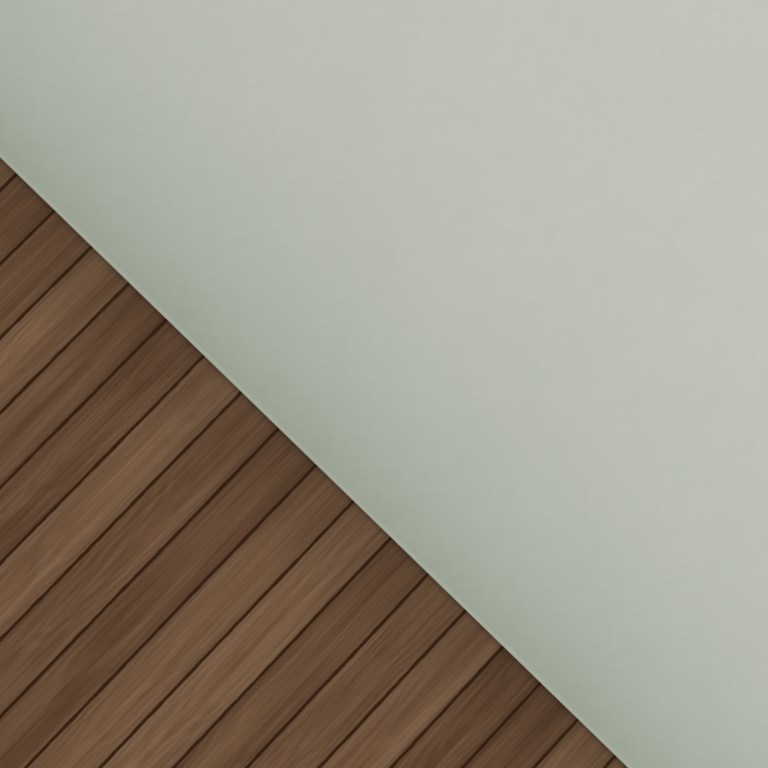
Write a WebGL 1 fragment shader that draws this background.

```glsl
precision highp float;
// A pale grey-green wall above a diagonal floor of brown wooden planks.
// Coordinates are turned to run along the wall's foot and away from it;
// planks repeat along the foot, with stretched noise for the grain.

uniform vec2 u_resolution;

float hash(vec2 p) {
  return fract(sin(dot(p, vec2(127.1, 311.7))) * 43758.5453);
}

float noise(vec2 p) {
  vec2 i = floor(p), f = fract(p);
  f = f * f * (3.0 - 2.0 * f);
  return mix(mix(hash(i), hash(i + vec2(1.0, 0.0)), f.x),
             mix(hash(i + vec2(0.0, 1.0)), hash(i + vec2(1.0, 1.0)), f.x), f.y);
}

float fbm(vec2 p) {
  float sum = 0.0, amp = 0.5;
  for (int i = 0; i < 4; i++) {
    sum += amp * noise(p);
    p = p * 2.03 + 17.3;
    amp *= 0.5;
  }
  return sum;
}

// Painted wall: shade gathers softly near its foot
vec3 wallColor(vec2 uv, float height) {
  float light = 1.0 - exp(-7.0 * max(height, 0.0));
  vec3 color = mix(vec3(0.605, 0.635, 0.575), vec3(0.735, 0.75, 0.71), light);
  color += 0.022 * height + 0.012 * (uv.x - 0.5);
  float weave = noise(uv * vec2(160.0, 45.0)) + noise(uv * vec2(45.0, 160.0)) - 1.0;
  color += 0.006 * weave + 0.012 * (fbm(uv * 9.0) - 0.47);
  // Thin lit rim where the wall meets the floor
  return color + 0.035 * exp(-pow((height - 0.003) / 0.0025, 2.0));
}

// Planks: x runs across the boards, depth along them
vec3 floorColor(float along, float depth, float pixel) {
  float width = 0.0679;
  float fanned = along - depth * 0.055 * (along - 0.45);
  float q = (fanned - 0.0309) / width;
  float board = floor(q);
  float across = fract(q) - 0.5;
  float seed = hash(vec2(board, 4.7));

  // Board tone, from umber to a warm tan
  float tone = 0.56 - 0.25 * cos(1.87 * board - 0.5) + 0.25 * (seed - 0.5);

  // Fine fibres, broader streaks and arched growth rings
  vec2 g = vec2(across * width, depth) + seed * vec2(9.0, 31.0);
  float fibre = noise(vec2(g.x * 520.0, g.y * 14.0));
  float streak = fbm(vec2(g.x * 110.0, g.y * 4.5));
  float bend = fbm(vec2(g.x * 35.0, g.y * 6.0));
  float arch = depth * 10.0 + across * across * 12.0 + bend * 4.0 + seed * 6.0;
  float rings = sin(arch * 6.0) * smoothstep(0.35, 0.65, noise(vec2(board * 3.1, depth * 5.0)));
  tone += 0.28 * (fibre - 0.5) + 0.85 * (streak - 0.47) + 0.08 * rings;

  vec3 color = mix(vec3(0.325, 0.225, 0.155), vec3(0.485, 0.375, 0.28),
                   clamp(tone, 0.0, 1.0));
  color *= 0.90 + 0.11 * smoothstep(0.0, 0.16, depth);

  // Dark seams with soft, slightly worn sides
  float gap = (0.5 - abs(across)) * width;
  float edge = 0.0012 + 0.0009 * noise(vec2(depth * 90.0, board));
  float seam = 1.0 - smoothstep(edge - 0.5 * pixel, edge + pixel, gap);
  color *= 1.0 - 0.18 * exp(-gap / 0.003);
  return mix(color, vec3(0.19, 0.115, 0.06), 0.88 * seam);
}

void main() {
  vec2 uv = gl_FragCoord.xy / u_resolution;
  float pixel = 1.0 / min(u_resolution.x, u_resolution.y);

  // Turn to the diagonal foot of the wall
  vec2 p = uv - vec2(0.0, 0.795);
  float along = dot(p, vec2(0.717, -0.697));
  float height = dot(p, vec2(0.697, 0.717));

  vec3 wall = wallColor(uv, height);
  vec3 boards = floorColor(along, -height, pixel);
  // Narrow contact shadow on the floor
  boards *= 1.0 - 0.3 * exp(min(height, 0.0) / 0.004);

  vec3 color = mix(boards, wall, smoothstep(-pixel, pixel, height));
  gl_FragColor = vec4(color, 1.0);
}
```
